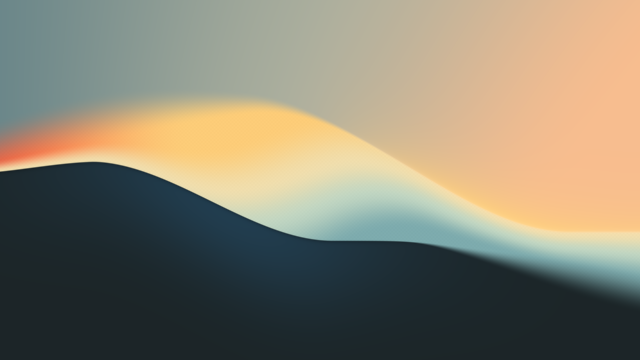
Give the GLSL for this background, as a Shadertoy shader.

```glsl
// Dusk over two smooth ridges: a glowing bank of haze behind a dark hill.
// Both outlines are height curves made of smooth steps; each layer is
// coloured by its depth below the outline and blended with a varying blur.

float hillHeight(float x) {
    float slope = 0.41 * 0.02 * log(1.0 + exp((x - 0.654) / 0.02));
    return 0.517 + 0.034 * smoothstep(-0.06, 0.16, x)
         - 0.22 * smoothstep(0.14, 0.52, x) - slope;
}

float ridgeHeight(float x) {
    float rise = 1.0 - min(x / 0.39, 1.0);
    return 0.713 - 0.118 * rise * rise - 0.358 * smoothstep(0.39, 0.89, x);
}

vec3 skyColor(vec2 uv, float above) {
    float warmth = uv.x + 0.5 * (1.0 - uv.y) * uv.x;
    vec3 col = mix(vec3(0.39, 0.51, 0.53), vec3(0.68, 0.69, 0.62), smoothstep(-0.15, 0.6, warmth));
    col = mix(col, vec3(0.97, 0.74, 0.56), smoothstep(0.45, 1.12, warmth));
    // Yellow light resting on the right slope
    float light = exp(-max(above, 0.0) / 0.06) * smoothstep(0.48, 0.78, uv.x);
    return mix(col, vec3(1.0, 0.82, 0.48), light * mix(0.95, 0.6, smoothstep(0.8, 1.0, uv.x)));
}

vec3 hazeColor(vec2 uv, float depth) {
    vec3 ember = mix(vec3(0.97, 0.36, 0.23), vec3(0.99, 0.80, 0.47), smoothstep(-0.06, 0.30, uv.x));
    float coolness = 0.8 * depth + mix(-0.3, 0.42, smoothstep(0.25, 0.68, uv.x));
    vec3 col = mix(ember, vec3(0.94, 0.87, 0.68), smoothstep(0.12, 0.50, coolness));
    col = mix(col, vec3(0.76, 0.84, 0.76), smoothstep(0.45, 0.74, coolness));
    return mix(col, vec3(0.49, 0.67, 0.68), smoothstep(0.68, 1.05, coolness));
}

vec3 hillColor(vec2 uv, float depth) {
    float across = (uv.x - 0.36) / 0.27;
    float bloom = exp(-across * across) * exp(-pow(max(depth, 0.0) / 0.2, 2.0));
    vec3 col = mix(vec3(0.108, 0.145, 0.155), vec3(0.13, 0.24, 0.31), bloom);
    // Thin shadow along the crest
    float crest = exp(-abs(depth) / 0.004) * (1.0 - smoothstep(0.55, 0.75, uv.x));
    return col * (1.0 - 0.4 * crest);
}

void mainImage(out vec4 fragColor, in vec2 fragCoord) {
    vec2 uv = fragCoord / iResolution.xy;
    float pixel = 1.0 / iResolution.y;
    float hill = hillHeight(uv.x);
    float ridge = ridgeHeight(uv.x);
    float aboveRidge = uv.y - ridge;
    float depth = clamp(-aboveRidge / (ridge - hill), 0.0, 1.0);

    // Haze bank: diffuse on the left, crisp on the right
    float ridgeBlur = max(mix(0.075, 0.004, smoothstep(0.1, 0.6, uv.x)), pixel);
    float haze = 1.0 - smoothstep(-ridgeBlur, ridgeBlur, aboveRidge);
    vec3 col = mix(skyColor(uv, aboveRidge), hazeColor(uv, depth), haze);

    // Pale rim light on the far slope
    float rim = exp(-abs(aboveRidge) / 0.006) * smoothstep(0.48, 0.7, uv.x);
    col = mix(col, vec3(1.0, 0.88, 0.70), 0.45 * rim);

    // Fine dotted grain from crossed sines
    vec2 grain = sin(fragCoord / iResolution.y * 630.0);
    col += 0.006 * grain.x * grain.y * haze;

    // Dark hill, dissolving into mist toward the right
    float hillBlur = max(mix(0.002, 0.06, smoothstep(0.62, 1.0, uv.x)), pixel);
    float cover = 1.0 - smoothstep(-hillBlur, hillBlur, uv.y - hill);
    col = mix(col, hillColor(uv, hill - uv.y), cover);

    fragColor = vec4(col, 1.0);
}
```
